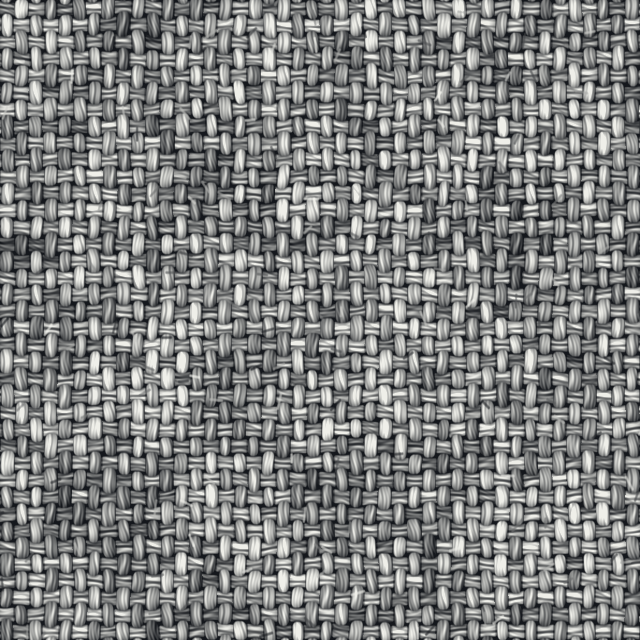
This texture is drawn by a Shadertoy shader. Its source:

```glsl
// Plain-woven grey fabric: thick warp floats over two-ply weft, with flecked fibres and slubs.

const vec2 THREADS = vec2(44.0, 38.0);     // warp columns, weft rows
const vec2 WARP_HALF = vec2(0.43, 0.68);   // half width, half length in cells
const vec2 WEFT_HALF = vec2(0.42, 0.66);
const float GAP_TONE = 0.10;
const float CONTRAST = 1.17;
const vec3 COOL_TINT = vec3(-0.012, 0.0, 0.022);
const vec3 WARM_TINT = vec3(0.008, 0.008, -0.018);

float hash(vec2 p) {
    return fract(sin(dot(p, vec2(127.1, 311.7))) * 43758.55);
}

float roundBox(vec2 p, vec2 halfSize, float radius) {
    vec2 d = abs(p) - halfSize + radius;
    return length(max(d, 0.0)) + min(max(d.x, d.y), 0.0) - radius;
}

float segment(vec2 p, vec2 halfAxis) {
    float t = clamp(dot(p, halfAxis) / dot(halfAxis, halfAxis), -1.0, 1.0);
    return length(p - halfAxis * t);
}

// Slight wobble that bends the threads
vec2 wobble(vec2 p) {
    return 0.04 * vec2(sin(p.y * 0.83 + 2.0 * sin(p.x * 0.31)) + sin(p.y * 0.37 + p.x * 0.9),
                       sin(p.x * 0.71 + 2.0 * sin(p.y * 0.27)) + sin(p.x * 0.33 - p.y * 0.8));
}

// Offset to the closest float on a thread, then that float's index
vec2 nearestFloat(float along, float parity) {
    float s = along - 0.5 - parity;
    float index = floor(s * 0.5 + 0.5);
    return vec2(s - 2.0 * index, index);
}

// Layered sines running along a yarn, x across and y along
float fibres(vec2 q, float seed) {
    float x = q.x + 0.08 * sin(q.y * 3.0 + seed * 17.0);
    float twist = q.y * (seed - 0.4) * 4.0;
    return 0.50 * sin(x * 9.0 + twist + seed * 41.0)
         + 0.40 * sin(x * 17.0 + twist * 1.6 + seed * 73.0)
         + 0.30 * sin(x * 27.0 - twist + q.y * 3.0 + seed * 97.0);
}

// Rounded yarn, darker towards its sides and ends
float yarnTone(vec2 q, vec2 halfSize, float seed, float base) {
    vec2 n = clamp(abs(q) / halfSize, 0.0, 1.0);
    float roundness = (1.0 - 0.50 * n.x * n.x * n.x) * (1.0 - 0.38 * n.y * n.y);
    float tone = base + 0.32 * (seed - 0.5) + 0.20 * fibres(q, seed);
    return tone * roundness;
}

// Drift in lightness along one thread
float streak(float thread, float along) {
    float h = hash(vec2(thread, 5.3));
    return 0.15 * (h - 0.5) + 0.10 * sin(along * 0.42 + h * 31.0) * sin(along * 0.17 + h * 57.0);
}

// Broad light and dark patches
float clouds(vec2 uv) {
    return 0.03 * (sin(uv.x * 15.0 + 2.0 * sin(uv.y * 9.0)) + sin(uv.y * 19.0 + 2.0 * sin(uv.x * 11.0 + 1.0)));
}

// Short loose fibres scattered one per coarse cell: x mask, y tone
vec2 looseFibres(vec2 p, float blur) {
    vec2 result = vec2(0.0);
    vec2 cell = floor(p);
    for (int j = -1; j <= 1; j++) {
        for (int i = -1; i <= 1; i++) {
            vec2 id = cell + vec2(i, j);
            float h = hash(id + 3.7);
            vec2 centre = id + vec2(hash(id + 11.0), hash(id + 23.0));
            float angle = 6.2832 * hash(id + 31.0);
            vec2 axis = vec2(cos(angle), sin(angle)) * mix(0.10, 0.20, h);
            float mask = smoothstep(blur, -blur, segment(p - centre, axis) - 0.035);
            mask *= step(0.62, hash(id + 47.0));
            if (mask > result.x) result = vec2(mask, mix(0.10, 0.95, hash(id + 59.0)));
        }
    }
    return result;
}

void mainImage(out vec4 fragColor, in vec2 fragCoord) {
    vec2 uv = fragCoord / iResolution.xy;
    vec2 p = uv * THREADS;
    p += wobble(p);
    float blur = max(THREADS.x / iResolution.x, 0.07);
    vec2 thread = floor(p);
    vec2 parity = mod(thread, 2.0);
    float patches = clouds(uv);

    // Warp float: tilted and resized a little from one to the next
    vec2 warp = nearestFloat(p.y, parity.x);
    vec2 warpId = vec2(thread.x, warp.y);
    float warpSeed = hash(warpId);
    vec2 a = vec2(p.x - thread.x - 0.5, warp.x);
    a.x += a.y * 0.22 * (hash(warpId + 19.0) - 0.5);
    vec2 warpHalf = WARP_HALF * (0.84 + 0.26 * vec2(hash(warpId + 29.0), hash(warpId + 37.0)));
    float warpDist = roundBox(a, warpHalf, 0.34);
    float warpTone = yarnTone(a, warpHalf, warpSeed, 0.70 + patches + streak(thread.x, p.y));
    warpTone += 0.16 * (a.y * 0.5 - a.x);

    // Weft float: flatter, with a dark groove between its two plies
    vec2 weft = nearestFloat(p.x, 1.0 - parity.y);
    vec2 weftId = vec2(weft.y + 80.0, thread.y);
    float weftSeed = hash(weftId);
    vec2 b = vec2(p.y - thread.y - 0.5, weft.x);
    b.x += b.y * 0.25 * (hash(weftId + 19.0) - 0.5);
    float weftDist = roundBox(b, WEFT_HALF, 0.20);
    float weftTone = yarnTone(b, WEFT_HALF, weftSeed, 0.74 + patches + streak(thread.y + 90.0, p.x));
    float groove = abs(b.x + 0.22 * (weftSeed - 0.5));
    weftTone *= mix(0.50, 1.0, smoothstep(0.0, 0.15, groove));
    weftTone *= mix(0.60, 1.0, smoothstep(0.0, 0.20, warpDist));

    // Layer gap, weft, warp and loose fibres
    float tone = mix(GAP_TONE, weftTone, smoothstep(blur, -blur, weftDist));
    tone = mix(tone, warpTone, smoothstep(blur, -blur, warpDist));
    vec2 loose = looseFibres(p * 0.45, blur * 0.45);
    tone = mix(tone, loose.y, 0.6 * loose.x);
    tone = clamp(0.5 + (tone - 0.49) * CONTRAST, 0.09, 0.93);
    fragColor = vec4(vec3(tone) + mix(COOL_TINT, WARM_TINT, tone), 1.0);
}
```
